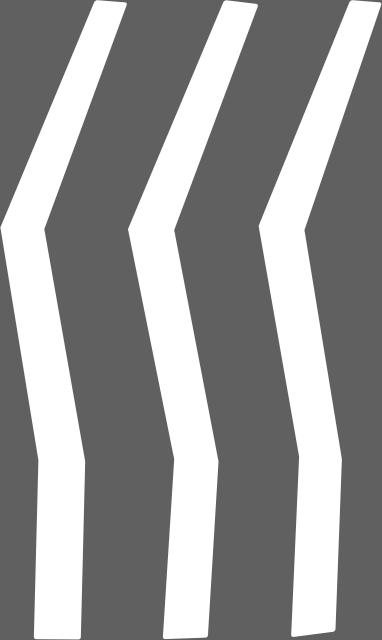
Write a Shadertoy shader that draws this pattern.

```glsl
// Three tall white bands, each bent twice, side by side on flat grey.
// One base outline repeats at a fixed pitch with small hand-cut deviations;
// each band is a rounded intersection of its two bent sides and two end caps.

const int   BANDS      = 3;
const float PITCH      = 0.338;   // step between bands, in canvas widths
const float END_RADIUS = 0.004;   // rounding of the ends, in canvas heights
const vec3  GROUND     = vec3(0.378);
const vec3  PAINT      = vec3(1.0);

// Base outline from top to bottom: x in canvas widths, y in canvas heights
const vec4 LEFT_X  = vec4(0.249, 0.001, 0.1005, 0.0885);
const vec4 RIGHT_X = vec4(0.334, 0.116, 0.223, 0.2115);
const vec4 LEFT_Y  = vec4(1.0, 0.6445, 0.281, 0.0013);
const vec4 RIGHT_Y = vec4(0.996, 0.642, 0.279, 0.0008);

// Deviation of each band from the base outline
const vec4 LEFT_DX[BANDS] = vec4[](vec4(0.0),
    vec4(0.0, -0.004, 0.0175, -0.0005), vec4(-0.008, 0.0, 0.0065, -0.0025));
const vec4 RIGHT_DX[BANDS] = vec4[](vec4(0.0),
    vec4(0.005, 0.002, 0.011, -0.0055), vec4(-0.010, 0.005, -0.004, -0.0095));
const vec4 LEFT_DY[BANDS] = vec4[](vec4(0.0),
    vec4(0.0, -0.0025, 0.0015, 0.0), vec4(0.0, 0.0025, 0.0055, 0.003));
const vec4 RIGHT_DY[BANDS] = vec4[](vec4(0.0),
    vec4(-0.0025, -0.0015, 0.0, 0.003), vec4(0.0, -0.0015, 0.0035, 0.0125));

// Signed distance to a line, positive on the right of its direction
float rightOf(vec2 p, vec2 from, vec2 to) {
    vec2 d = normalize(to - from);
    return dot(p - from, vec2(d.y, -d.x));
}

// Signed distance to a bent side, positive on its right
float rightOfSide(vec2 p, vec4 x, vec4 y) {
    if (p.y > y.y) return rightOf(p, vec2(x.y, y.y), vec2(x.x, y.x));
    if (p.y > y.z) return rightOf(p, vec2(x.z, y.z), vec2(x.y, y.y));
    return rightOf(p, vec2(x.w, y.w), vec2(x.z, y.z));
}

float roundedIntersection(float a, float b, float r) {
    return min(max(a, b), -r) + length(max(vec2(a, b) + r, 0.0));
}

float bandDistance(vec2 p, int i, float aspect) {
    float shift = float(i) * PITCH;
    vec4 lx = (LEFT_X + LEFT_DX[i] + shift) * aspect;
    vec4 rx = (RIGHT_X + RIGHT_DX[i] + shift) * aspect;
    vec4 ly = LEFT_Y + LEFT_DY[i];
    vec4 ry = RIGHT_Y + RIGHT_DY[i];

    float sides = max(-rightOfSide(p, lx, ly), rightOfSide(p, rx, ry));
    float top = rightOf(p, vec2(rx.x, ry.x), vec2(lx.x, ly.x));
    float bottom = rightOf(p, vec2(lx.w, ly.w), vec2(rx.w, ry.w));
    return roundedIntersection(sides, max(top, bottom), END_RADIUS);
}

void mainImage(out vec4 fragColor, in vec2 fragCoord) {
    float pixel = 1.0 / iResolution.y;
    float aspect = iResolution.x * pixel;
    vec2 p = fragCoord * pixel;

    // Nearest band
    float dist = 1.0;
    for (int i = 0; i < BANDS; i++)
        dist = min(dist, bandDistance(p, i, aspect));

    // Antialiased fill
    float cover = clamp(0.5 - dist / pixel, 0.0, 1.0);
    fragColor = vec4(mix(GROUND, PAINT, cover), 1.0);
}
```
